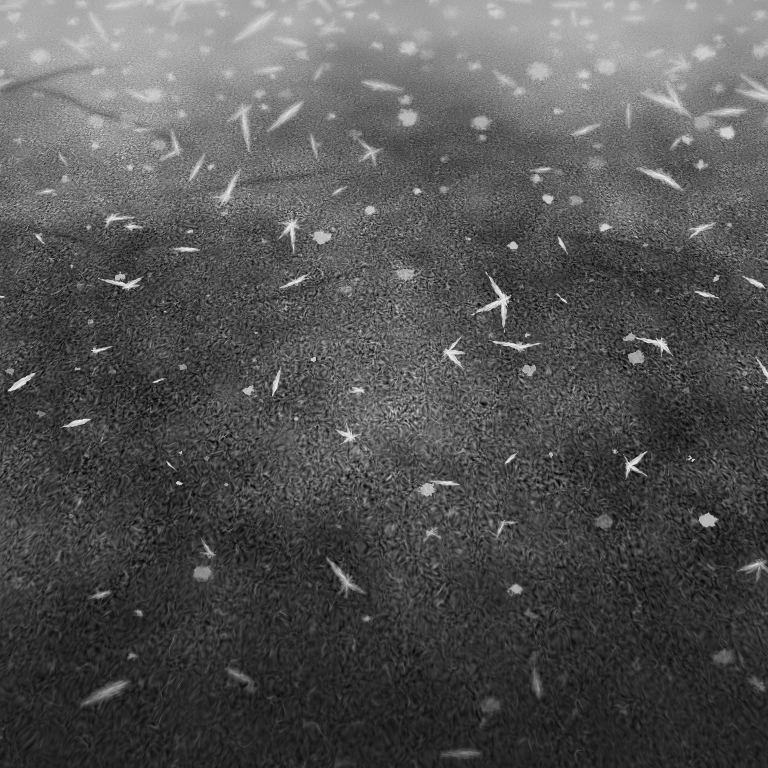
Write a Shadertoy shader that draws this texture.

```glsl
#define HORIZON 1.5
#define FOCUS_Y 0.52
#define MAX_BLUR 0.0062
#define SHARD_CELL 0.108
#define SHARD_CHANCE 0.6
#define SHARD_LENGTH 0.031
#define SPECK_CELL 0.075
#define SPECK_CHANCE 0.56
#define GRAIN_SCALE 225.0
#define GRAIN_CONTRAST 0.78
#define CLOUD_CONTRAST 0.14
#define FLAKE_WHITE 0.9

vec2 hash2(vec2 p) {
    vec3 q = fract(p.xyx * vec3(0.1031, 0.1030, 0.0973));
    q += dot(q, q.yzx + 33.33);
    return fract((q.xx + q.yz) * q.zy);
}

float cornerSlope(vec2 cell, vec2 offset) {
    return dot(hash2(cell) * 2.0 - 1.0, offset);
}

float gradientNoise(vec2 p) {
    vec2 i = floor(p), f = fract(p), e = vec2(1, 0);
    vec2 u = f * f * f * (f * (f * 6.0 - 15.0) + 10.0);
    return mix(mix(cornerSlope(i, f), cornerSlope(i + e, f - e), u.x),
               mix(cornerSlope(i + e.yx, f - e.yx), cornerSlope(i + 1.0, f - 1.0), u.x), u.y);
}

float fbm(vec2 p) {
    float sum = 0.0, amp = 1.0;
    for (int i = 0; i < 4; i++) {
        sum += amp * gradientNoise(p);
        p = p * 2.03 + 17.0;
        amp *= 0.55;
    }
    return sum;
}

// Perspective between the canvas and the ground plane
vec2 toGround(vec2 uv) {
    float z = 1.0 / (HORIZON - uv.y);
    return vec2((uv.x - 0.5) * z, z);
}

vec2 toCanvas(vec2 g) {
    return vec2(g.x / g.y + 0.5, HORIZON - 1.0 / g.y);
}

float coverage(float dist, float soft) {
    return 1.0 - smoothstep(-soft, soft, dist);
}

// Clusters of tapered splinters crossing near a crumbly root
float shards(vec2 uv, float soft) {
    vec2 home = floor(toGround(uv) / SHARD_CELL);
    float rough = gradientNoise(uv * 330.0);
    float light = 0.0;
    for (int k = 0; k < 9; k++) {
        vec2 cell = home + vec2(k % 3, k / 3) - 1.0;
        vec2 pick = hash2(cell + 71.0);
        vec2 root = toCanvas((cell + 0.15 + 0.7 * hash2(cell + 5.0)) * SHARD_CELL);
        if (pick.x > SHARD_CHANCE * mix(1.5, 0.7, root.y)) continue;
        float arms = 1.0 + floor(pick.y * pick.y * 4.6);
        float size = SHARD_LENGTH * mix(0.4, 1.1, hash2(cell + 37.0).x);
        if (arms > 1.0) {
            float crumb = length(uv - root) - size * 0.2 + 0.007 * rough;
            light = coverage(crumb, soft + 0.001) * 0.75 + light * (1.0 - coverage(crumb, soft));
        }
        for (float arm = 0.0; arm < arms; arm++) {
            vec2 r = hash2(cell * 7.0 + arm * 13.0 + 3.0);
            float angle = r.x * 6.2832;
            vec2 dir = normalize(vec2(cos(angle), sin(angle) * mix(1.3, 0.3, root.y)));
            float len = size * mix(0.4, 1.0, r.y);
            vec2 d = uv - root - dir * len * mix(0.2, 0.8, r.y);
            float along = dot(d, dir), across = dot(d, vec2(-dir.y, dir.x));
            float t = along / len;
            float width = len * mix(0.09, 0.19, fract(r.x * 7.0)) * (1.0 - t * t) * (1.0 - 0.5 * t);
            width += 0.0022 * gradientNoise(vec2(along * 170.0, across * 420.0) + cell);
            float dist = max(abs(across) - width, abs(along) - len);
            float streak = 0.92 + 0.55 * gradientNoise(vec2(along * 60.0, across * 520.0));
            light = max(light, coverage(dist, soft) * streak);
        }
    }
    return light;
}

// Crumbs that swell into faint discs away from focus
float specks(vec2 uv, float soft) {
    vec2 home = floor(toGround(uv) / SPECK_CELL);
    float ragged = 0.006 * gradientNoise(uv * 150.0) + 0.003 * gradientNoise(uv * 380.0);
    float light = 0.0;
    for (int k = 0; k < 9; k++) {
        vec2 cell = home + vec2(k % 3, k / 3) - 1.0;
        vec2 r = hash2(cell + 211.0), s = hash2(cell + 97.0);
        if (r.x > SPECK_CHANCE) continue;
        vec2 d = uv - toCanvas((cell + 0.15 + 0.7 * s) * SPECK_CELL);
        float radius = mix(0.0016, 0.0095, pow(r.y, 4.0)) + 0.35 * soft;
        float dist = length(d * vec2(0.85, 1.15)) - radius + ragged;
        light = max(light, coverage(dist, soft * 0.9) * mix(0.3, 1.0, s.x));
    }
    return light;
}

// Long dim twigs lying under the surface
float twigs(vec2 uv, float soft) {
    float shade = 0.0;
    for (float i = 0.0; i < 7.0; i++) {
        vec2 r = hash2(vec2(i * 9.0, 41.0)), s = hash2(vec2(23.0, i * 5.0));
        vec2 d = uv - vec2(r.x, mix(0.56, 0.92, r.y));
        float bend = 0.012 * gradientNoise(vec2(d.x * 12.0, i));
        float fade = 1.0 - smoothstep(0.03, 0.15, abs(d.x));
        float dist = abs(d.y - mix(-0.5, 0.6, s.x) * d.x + bend) - 0.002;
        shade = max(shade, fade * coverage(dist, soft + 0.004));
    }
    return shade;
}

void mainImage(out vec4 fragColor, in vec2 fragCoord) {
    vec2 uv = fragCoord / iResolution.y;
    vec2 ground = toGround(uv);
    float defocus = smoothstep(0.08, 0.5, abs(uv.y - FOCUS_Y));
    float soft = MAX_BLUR * defocus + 0.8 / iResolution.y;

    // Dark foreground rising to a pale haze, with cloudy patches
    float cloud = fbm(uv * vec2(2.8, 5.0) + 8.0);
    float y = uv.y + 0.1 * cloud;
    float tone = 0.14 + 0.145 * smoothstep(0.0, 0.48, y) + 0.38 * smoothstep(0.64, 1.0, y);
    vec2 glow = uv - vec2(0.5, 0.6), hollow = (uv - vec2(0.74, 0.69)) * vec2(1.0, 2.2);
    tone += 0.1 * exp(-dot(glow, glow) * 40.0) - 0.1 * exp(-dot(hollow, hollow) * 14.0);
    tone += CLOUD_CONTRAST * cloud * smoothstep(-0.1, 0.6, uv.y);
    tone += 0.1 * fbm(ground * 14.0) * smoothstep(0.0, 0.4, uv.y) * (1.0 - smoothstep(0.7, 0.95, uv.y));
    tone = max(tone, 0.11) * (1.0 - 0.35 * twigs(uv, soft));

    // Gritty surface and fine fibres, strongest in the plane of focus
    vec2 warp = 1.5 * vec2(gradientNoise(ground * 60.0), gradientNoise(ground * 60.0 + 19.0));
    vec2 grainAt = ground * GRAIN_SCALE + warp;
    float grit = gradientNoise(grainAt) + 0.8 * gradientNoise(grainAt * 1.7 + 5.0);
    float fibre = 1.0 - smoothstep(0.0, 0.13, abs(gradientNoise(grainAt * 0.45)));
    fibre *= smoothstep(0.05, 0.4, gradientNoise(ground * 80.0 + 31.0));
    float sharp = mix(1.0, uv.y > FOCUS_Y ? 0.05 : 0.5, defocus);
    float patchy = 1.0 + 0.8 * gradientNoise(ground * 22.0);
    tone += sharp * patchy * (GRAIN_CONTRAST * grit * (0.12 + tone) + 0.2 * fibre);

    // Pale flakes on top
    float flakes = max(shards(uv, soft), specks(uv, soft) * 0.9);
    flakes *= mix(0.55, 0.98, smoothstep(0.0, 0.42, uv.y)) * mix(1.0, 0.78, smoothstep(0.75, 1.0, uv.y));
    tone = mix(max(tone, 0.04), FLAKE_WHITE, clamp(flakes, 0.0, 1.0));

    fragColor = vec4(vec3(clamp(tone, 0.0, 1.0)), 1.0);
}
```
